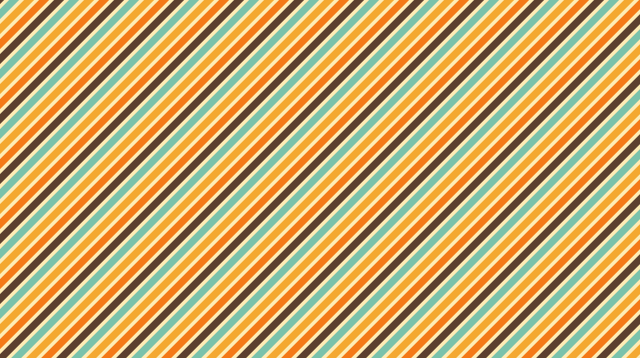
This pattern is drawn by a Shadertoy shader. Its source:

```glsl
// Diagonal retro stripes in brown, teal, amber and orange on cream.

vec3 bandColor(float index) {
    if (index < 0.5) return vec3(0.365, 0.25, 0.185); // brown
    if (index < 1.5) return vec3(0.48, 0.76, 0.67);   // teal
    if (index < 2.5) return vec3(0.955, 0.66, 0.19);  // amber
    return vec3(0.955, 0.475, 0.09);                  // orange
}

void mainImage(out vec4 fragColor, in vec2 fragCoord) {
    // Four bands per repeat, 32/3 repeats across the width
    float bandsPerWidth = 4.0 * 32.0 / 3.0;
    vec2 fromTopLeft = vec2(fragCoord.x, iResolution.y - fragCoord.y) / iResolution.x;
    float across = (fromTopLeft.x + fromTopLeft.y) * bandsPerWidth + 0.06;

    // Nearest band and distance from its centre line
    float band = floor(across + 0.5);
    float offset = abs(across - band);

    // Each band fills two thirds of its pitch; cream shows between
    float softness = 0.7 * bandsPerWidth / iResolution.x;
    float coverage = 1.0 - smoothstep(-softness, softness, offset - 1.0 / 3.0);

    vec3 cream = vec3(0.995, 0.925, 0.71);
    fragColor = vec4(mix(cream, bandColor(mod(band, 4.0)), coverage), 1.0);
}
```
